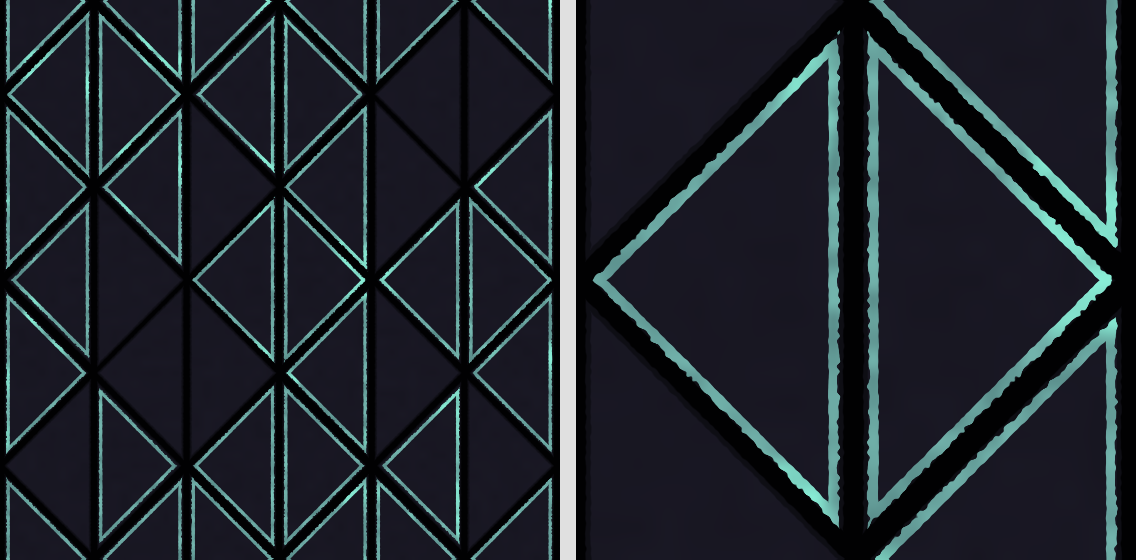
Left: the whole. Right: its middle third, enlarged.
This pattern is drawn by a Shadertoy shader. Its source:

```glsl
// Dark triangular tiles in six columns, split by black vertical and diagonal seams.
// A hash lights about two thirds of the tiles with an inset teal outline;
// noise roughens the edges and varies the brightness of the strokes.

float hash(vec2 p) {
    return fract(sin(dot(p, vec2(127.1, 311.7))) * 43758.5);
}

float noise(vec2 p) {
    vec2 i = floor(p), f = fract(p);
    f = f * f * (3.0 - 2.0 * f);
    return mix(mix(hash(i), hash(i + vec2(1, 0)), f.x),
               mix(hash(i + vec2(0, 1)), hash(i + vec2(1, 1)), f.x), f.y);
}

// Returns column, row, distance to the upright side, distance to the slanted sides
vec4 triangleTile(vec2 p) {
    float column = floor(p.x), f = p.x - column;
    float parity = mod(column, 2.0);
    float row = 2.0 * floor((p.y - parity + 1.0) / 2.0) + parity;
    float d = p.y - row;
    if (abs(d) < 1.0 - f)                       // apex on the right
        return vec4(column, row, f, (1.0 - f - abs(d)) * 0.7071);
    row += d < 0.0 ? -1.0 : 1.0;                // apex on the left
    return vec4(column, row, 1.0 - f, (f - abs(p.y - row)) * 0.7071);
}

void mainImage(out vec4 fragColor, in vec2 fragCoord) {
    vec2 uv = fragCoord / iResolution.xy;
    vec2 p = vec2(uv.x, 1.0 - uv.y) * vec2(6.05, 6.03) - 0.016;
    float px = 6.05 / iResolution.y;

    vec4 tile = triangleTile(p);
    vec2 id = tile.xy;
    float upright = tile.z, slanted = tile.w;
    float lit = step(hash(id), 0.69);
    float rough = noise(p * 55.0) - 0.5;

    // Tile face with faint mottling
    vec3 color = vec3(0.095, 0.09, 0.135) * (0.96 + 0.08 * noise(p * 9.0));

    // Seams: a soft dark rim around a black core, wider beside lit tiles
    float seam = min(upright - 0.036, slanted - mix(0.024, 0.043, lit)) + 0.006 * rough;
    color = mix(vec3(0.055, 0.053, 0.08), color, smoothstep(0.018 - px, 0.018 + px, seam));
    color = mix(vec3(0.004, 0.004, 0.008), color, smoothstep(-px, px, seam));

    // Inset outline, slightly different in size on each tile
    float inset = mix(0.055, 0.095, hash(id + 17.3));
    float edge = min(upright - 0.072, slanted - inset);
    float stroke = abs(edge) - 0.018 + 0.011 * rough * step(edge, 0.0) + 0.004 * rough;
    float outline = lit * (1.0 - smoothstep(-0.6 * px, 0.6 * px, stroke));

    // Worn teal with brighter patches
    float wear = noise(p * 14.0 + 5.0);
    float glow = smoothstep(0.6, 0.9, noise(p * 3.2 + 31.0));
    vec3 teal = mix(vec3(0.35, 0.55, 0.54), vec3(0.46, 0.72, 0.69), wear);
    teal = mix(teal, vec3(0.54, 0.95, 0.85), glow * (0.6 + 0.4 * wear));
    color = mix(color, teal, outline);

    fragColor = vec4(color, 1.0);
}
```
